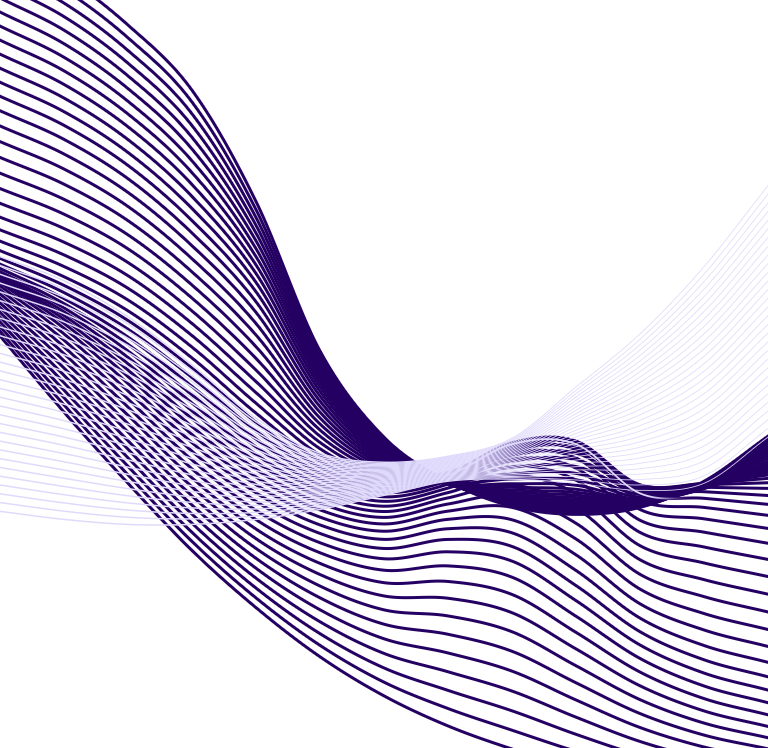
Reproduce this background procedurally as a WebGL 2 fragment shader.

```glsl
#version 300 es
precision highp float;
// Two ribbons of fine lines, indigo and lavender, sweeping across white.
// Each ribbon is a loop of curves blended between a few key splines, and
// every curve is stroked by its slope-corrected distance.

uniform vec2 u_resolution;
out vec4 outColor;

const vec2 CANVAS = vec2(768.0, 746.0);  // design units, y measured downward
const float KNOT_GAP = 64.0;             // horizontal distance between knots
const int KNOTS = 13;
const int INDIGO_LINES = 44;
const int LAVENDER_LINES = 29;
const vec3 INDIGO = vec3(0.145, 0.0, 0.39);
const vec3 LAVENDER = vec3(0.875, 0.855, 0.985);

// Key heights of the indigo ribbon, from its upper edge to its lower edge
const float CREST[KNOTS] = float[](-58., -24., 25., 90., 201., 350., 436.,
    480., 505., 513., 506., 480., 435.);
const float UPPER[KNOTS] = float[](96., 125., 165., 220., 291., 395., 457.,
    483., 486., 488., 499., 487., 460.);
const float FOLD[KNOTS] = float[](250., 276., 310., 357., 412., 460., 483.,
    474., 443., 443., 492., 497., 503.);
const float LOWER[KNOTS] = float[](285., 333., 390., 450., 500., 532., 547.,
    538., 545., 584., 630., 658., 675.);
const float BASE[KNOTS] = float[](335., 411., 482., 549., 606., 655., 694.,
    724., 747., 766., 781., 793., 802.);

// Edges of the lavender ribbon
const float VEIL_TOP[KNOTS] = float[](256., 280., 316., 364., 417., 452., 461.,
    455., 437., 386., 333., 266., 185.);
const float VEIL_BASE[KNOTS] = float[](510., 518., 523., 523., 518., 508., 494.,
    480., 478., 482., 489., 482., 436.);

// Catmull-Rom blend from b to c
vec2 blendKeys(vec2 a, vec2 b, vec2 c, vec2 d, float f) {
  return b + 0.5 * f * (c - a + f * (2.0 * a - 5.0 * b + 4.0 * c - d
      + f * (3.0 * (b - c) + d - a)));
}

// Height and slope of a spline through evenly spaced knots
vec2 curveAt(float knots[KNOTS], float x) {
  float s = clamp(x / KNOT_GAP, 0.0, float(KNOTS - 1));
  int i = min(int(s), KNOTS - 2);
  float f = s - float(i);
  float b = knots[i];
  float c = knots[i + 1];
  float a = i > 0 ? knots[max(i - 1, 0)] : 2.0 * b - c;
  float d = i < KNOTS - 2 ? knots[min(i + 2, KNOTS - 1)] : 2.0 * c - b;
  float k1 = 0.5 * (c - a);
  float k2 = 0.5 * (2.0 * a - 5.0 * b + 4.0 * c - d);
  float k3 = 0.5 * (3.0 * (b - c) + d - a);
  return vec2(b + f * (k1 + f * (k2 + f * k3)),
              (k1 + f * (2.0 * k2 + 3.0 * f * k3)) / KNOT_GAP);
}

// Box-filtered coverage of a stroke; curve holds height and slope
float stroke(float y, vec2 curve, float width, float pixel) {
  float d = abs(y - curve.x) / sqrt(1.0 + curve.y * curve.y);
  float outer = min(d + 0.5 * pixel, 0.5 * width);
  float inner = max(d - 0.5 * pixel, -0.5 * width);
  return clamp((outer - inner) / pixel, 0.0, 1.0);
}

void main() {
  vec2 uv = gl_FragCoord.xy / u_resolution;
  vec2 p = vec2(uv.x, 1.0 - uv.y) * CANVAS;
  float pixel = CANVAS.x / u_resolution.x;
  vec3 color = vec3(1.0);

  // Indigo ribbon, with an extrapolated key beyond each edge
  vec2 keys[7];
  keys[1] = curveAt(CREST, p.x);
  keys[2] = curveAt(UPPER, p.x);
  keys[3] = curveAt(FOLD, p.x);
  keys[4] = curveAt(LOWER, p.x);
  keys[5] = curveAt(BASE, p.x);
  keys[0] = 2.0 * keys[1] - keys[2];
  keys[6] = 2.0 * keys[5] - keys[4];
  for (int i = 0; i <= INDIGO_LINES; i++) {
    float t = 4.0 * float(i) / float(INDIGO_LINES);
    int k = min(int(t), 3);
    vec2 line = blendKeys(keys[k], keys[k + 1], keys[k + 2], keys[k + 3],
                          t - float(k));
    color = mix(color, INDIGO, stroke(p.y, line, 3.0, pixel));
  }

  // Lavender ribbon, thinning toward the right
  vec2 top = curveAt(VEIL_TOP, p.x);
  vec2 base = curveAt(VEIL_BASE, p.x);
  float veilWidth = mix(1.5, 0.8, smoothstep(0.45, 0.8, uv.x));
  for (int i = 0; i <= LAVENDER_LINES; i++) {
    vec2 line = mix(top, base, float(i) / float(LAVENDER_LINES));
    color = mix(color, LAVENDER, stroke(p.y, line, veilWidth, pixel));
  }

  // Pale rim along the folded crest
  float rim = smoothstep(0.56, 0.6, uv.x) * (1.0 - smoothstep(0.84, 0.9, uv.x));
  color = mix(color, LAVENDER, rim * stroke(p.y, keys[3], 1.8, pixel));

  outColor = vec4(color, 1.0);
}
```
